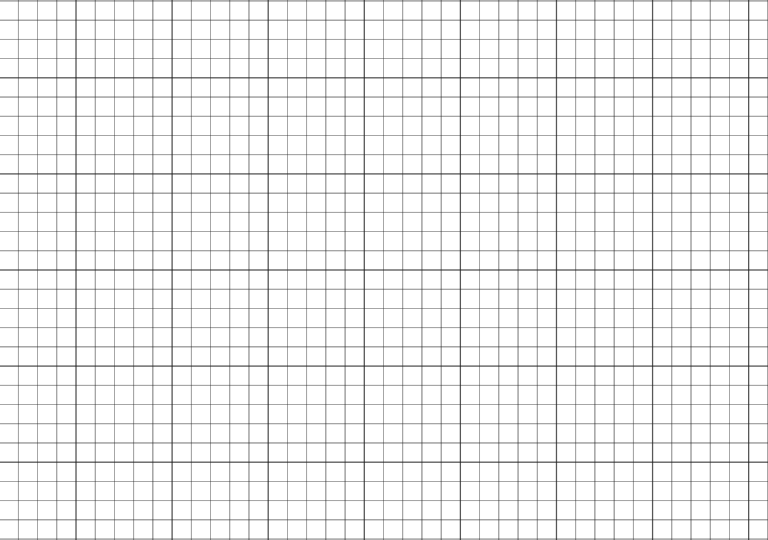
A WebGL 2 fragment shader for this pattern:

```glsl
#version 300 es
precision highp float;

uniform vec2 u_resolution;
out vec4 outColor;

// Lengths are fractions of the canvas height
#define CELL 0.03559
#define CELLS_PER_MAJOR 5.0
#define GRID_ORIGIN vec2(-0.0365, 0.0)
#define MINOR_WIDTH 0.00095
#define MAJOR_WIDTH 0.0018
#define SOFTNESS_PX 1.3
#define PAPER vec3(1.0)
#define INK vec3(0.12)

// Share of a filter window, centred at distance d, covered by a line
float lineCoverage(float d, float width, float window) {
    float upper = min(d + 0.5 * window, 0.5 * width);
    float lower = max(d - 0.5 * window, -0.5 * width);
    return max(upper - lower, 0.0) / window;
}

// Parallel rules along one axis, every few of them heavier
float rules(float x, float window) {
    float index = round(x / CELL);
    float d = abs(x - index * CELL);
    bool isMajor = mod(index + 0.5, CELLS_PER_MAJOR) < 1.0;
    return lineCoverage(d, isMajor ? MAJOR_WIDTH : MINOR_WIDTH, window);
}

void main() {
    // Height units measured from the canvas centre
    vec2 p = (gl_FragCoord.xy - 0.5 * u_resolution) / u_resolution.y - GRID_ORIGIN;
    float window = SOFTNESS_PX / u_resolution.y;

    // Both rule directions overlaid on the paper
    float clearX = 1.0 - rules(p.x, window);
    float clearY = 1.0 - rules(p.y, window);
    outColor = vec4(mix(INK, PAPER, clearX * clearY), 1.0);
}
```
